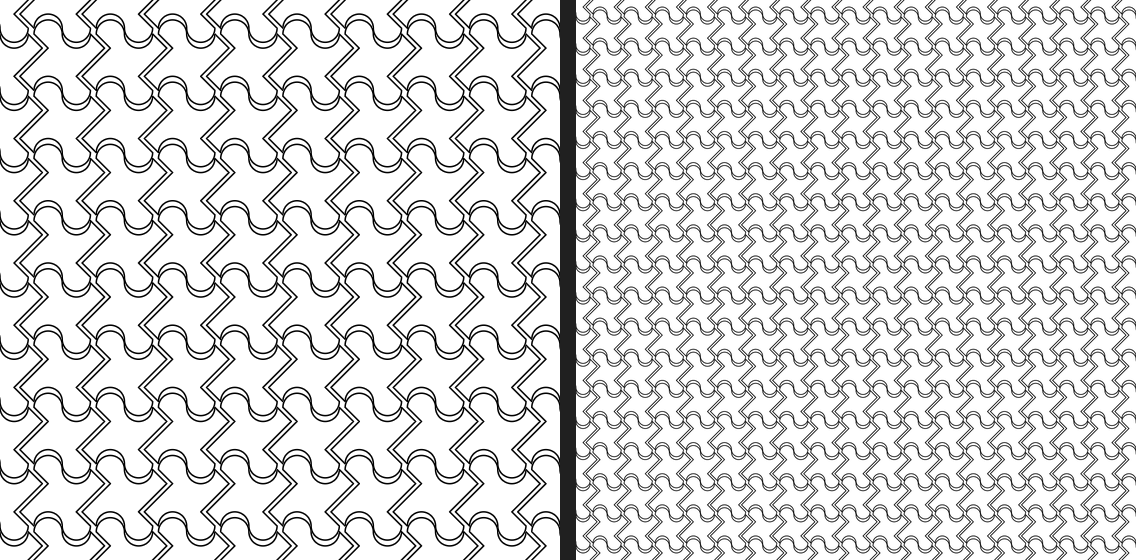
Left, the tile; right, the same tile 2 across and 2 down.
Give the GLSL for this pattern, as a three.js fragment shader.

```glsl
#define REPEATS 9.0
#define TILE_SIZE 0.90625
#define LINE_WIDTH 0.0246
#define PAPER vec3(1.0)
#define INK vec3(0.0)

varying vec2 vUv;

float segmentDistance(vec2 p, vec2 a, vec2 b) {
  vec2 ab = b - a;
  float t = clamp(dot(p - a, ab) / dot(ab, ab), 0.0, 1.0);
  return length(p - a - ab * t);
}

// Upper half circle spanning x from -0.5 to 0
float archDistance(vec2 p) {
  p.x += 0.25;
  return p.y > 0.0 ? abs(length(p) - 0.25)
                   : length(vec2(abs(p.x) - 0.25, p.y));
}

// Arch on the left, trough on the right
float waveDistance(vec2 p) {
  return min(archDistance(p), archDistance(-p));
}

// Vertical edge bent right in its upper half, left in its lower half
float zigzagDistance(vec2 p) {
  vec2 top = vec2(0.0, 0.5);
  vec2 bend = vec2(0.25);
  float tips = min(segmentDistance(p, top, bend), segmentDistance(-p, top, bend));
  return min(tips, segmentDistance(p, bend, -bend));
}

// Outline of one tile of unit size centred on the origin
float tileDistance(vec2 p) {
  vec2 up = vec2(0.0, 0.5);
  vec2 side = vec2(0.5, 0.0);
  float waves = min(waveDistance(p - up), waveDistance(p + up));
  float zigzags = min(zigzagDistance(p - side), zigzagDistance(p + side));
  return min(waves, zigzags);
}

void main() {
  vec2 grid = vUv * REPEATS;
  vec2 local = fract(grid + 0.5) - 0.5;

  // Edges reach into neighbouring cells
  float d = 1.0;
  for (int y = -1; y <= 1; y++) {
    for (int x = -1; x <= 1; x++) {
      vec2 p = (local - vec2(float(x), float(y))) / TILE_SIZE;
      d = min(d, tileDistance(p) * TILE_SIZE);
    }
  }

  // Smoothed line coverage
  float blur = max(fwidth(grid.x), fwidth(grid.y));
  float ink = clamp(0.5 + (0.5 * LINE_WIDTH - d) / blur, 0.0, 1.0);
  gl_FragColor = vec4(mix(PAPER, INK, ink), 1.0);
}
```
